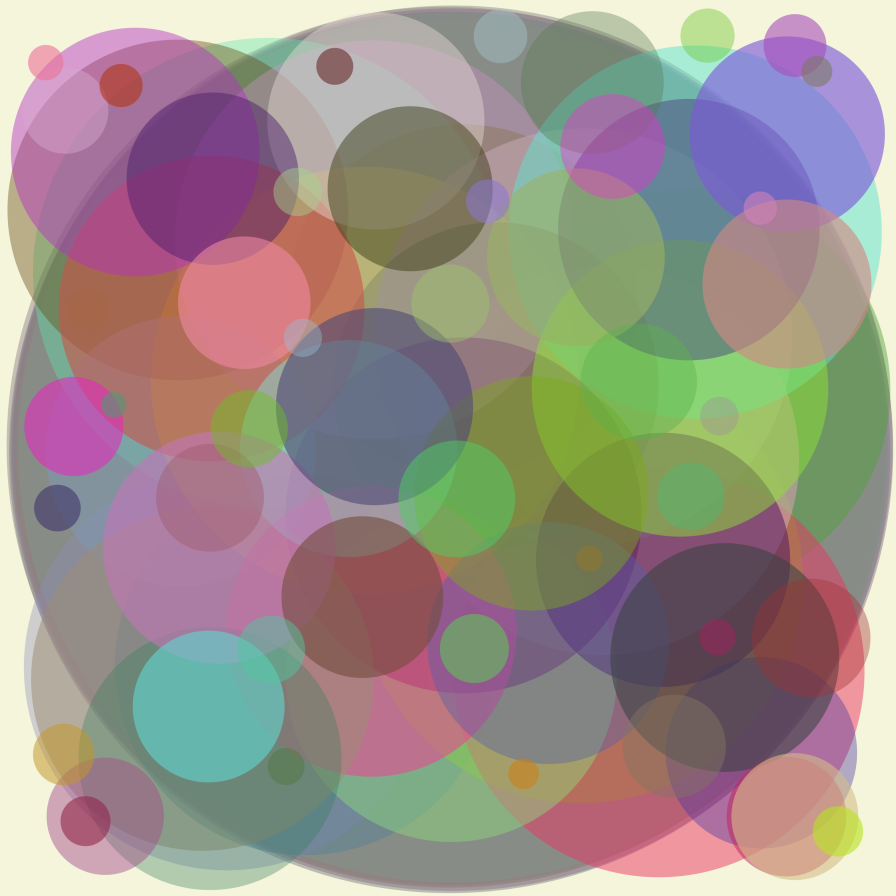
This background is drawn by a Shadertoy shader. Its source:

```glsl
#define PAPER vec3(0.96, 0.96, 0.86)
#define TAUPE vec3(0.57, 0.53, 0.46)
#define DARK_TINT vec3(0.20, 0.09, 0.07)
#define LIGHT_TINT vec3(0.99, 0.90, 0.87)
#define BASE_DISCS 7
#define BASE_RADIUS 0.489
#define DISCS 80
#define RADIUS_RANGE vec2(0.018, 0.28)
#define SIZE_FALLOFF 2.0
#define ALPHA_RANGE vec2(0.34, 0.64)
#define CORNER_EVERY 5
#define SEED 11u

// Integer hash giving three values from 0 to 1
vec3 hash3(int index, uint stream) {
    uvec3 v = uvec3(uint(index), stream, SEED) * 1664525u + 1013904223u;
    v.x += v.y * v.z; v.y += v.z * v.x; v.z += v.x * v.y;
    v ^= v >> 16u;
    v.x += v.y * v.z; v.y += v.z * v.x; v.z += v.x * v.y;
    return vec3(v >> 8u) / 16777216.0;
}

// Evenly spread points in the unit square
vec2 spreadPoint(int index) {
    return fract(0.5 + float(index) * vec2(0.75488, 0.56984));
}

// Lays one translucent disc over the colour below
vec3 layDisc(vec3 below, vec2 p, vec2 centre, float radius, vec4 tint, float pixel) {
    float dist = length(p - centre) - radius;
    float cover = 1.0 - smoothstep(-0.7 * pixel, 0.7 * pixel, dist);
    return mix(below, tint.rgb, tint.a * cover);
}

void mainImage(out vec4 fragColor, in vec2 fragCoord) {
    float side = min(iResolution.x, iResolution.y);
    float pixel = 1.0 / side;
    vec2 p = (fragCoord - 0.5 * iResolution.xy) / side + 0.5;
    vec3 colour = PAPER;

    // Nearly concentric discs that fill the canvas
    for (int i = 0; i < BASE_DISCS; i++) {
        vec3 shape = hash3(i, 1u) - 0.5;
        vec3 tint = mix(TAUPE, hash3(i, 2u), 0.16);
        colour = layDisc(colour, p, 0.5 + 0.012 * shape.xy,
                         BASE_RADIUS + 0.012 * shape.z, vec4(tint, 0.5), pixel);
    }

    // Scattered discs, from large to small, kept inside the canvas
    for (int i = 0; i < DISCS; i++) {
        float age = float(i) / float(DISCS);
        vec3 shape = hash3(i, 3u);
        float radius = mix(RADIUS_RANGE.x, RADIUS_RANGE.y, pow(1.0 - age, SIZE_FALLOFF));
        radius *= mix(0.75, 1.2, shape.x);
        float inset = radius + 0.006;
        vec2 spot = fract(spreadPoint(i) + 0.08 * (shape.yz - 0.5));

        // Some discs settle near the corners, each corner in turn
        if (i % CORNER_EVERY == 0) {
            int turn = i / CORNER_EVERY;
            spot = mix(spot, vec2(turn % 2, (turn / 2) % 2), 0.92);
        }

        vec2 centre = mix(vec2(inset), vec2(1.0 - inset), spot);
        vec3 tint = mix(DARK_TINT, LIGHT_TINT, hash3(i, 5u));
        float alpha = mix(ALPHA_RANGE.x, ALPHA_RANGE.y, hash3(i, 4u).x);
        colour = layDisc(colour, p, centre, radius, vec4(tint, alpha), pixel);
    }

    fragColor = vec4(colour, 1.0);
}
```
